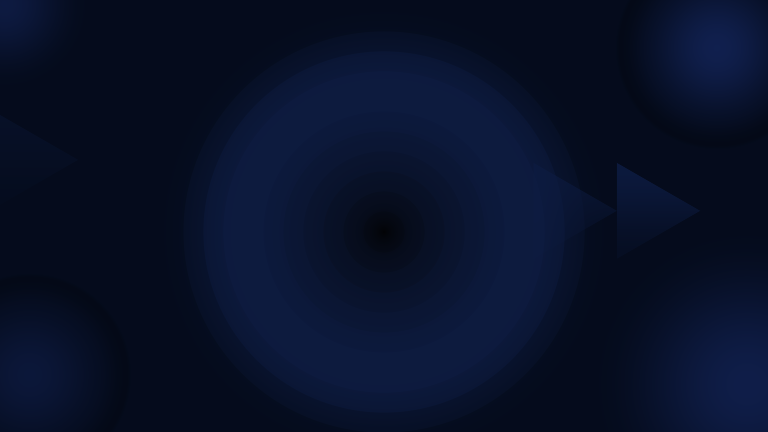
Reproduce this background procedurally as a Shadertoy shader.

```glsl
const vec3 NIGHT = vec3(0.018, 0.044, 0.110);
const vec3 VOID_BLACK = vec3(0.008, 0.010, 0.016);
const vec3 HALO_BLUE = vec3(0.050, 0.104, 0.245);
const vec3 ORB_BLUE = vec3(0.066, 0.128, 0.315);
const vec3 ARROW_BLUE = vec3(0.050, 0.108, 0.260);

const vec2 HALO_CENTRE = vec2(0.889, 0.463);
const float HALO_FADE_START = 0.36;
const float HALO_RADIUS = 0.52;
const float HOLE_RADIUS = 0.30;
const float HOLE_CURVE = 0.65;
const float RING_STEP = 0.0463;
const float RING_STRENGTH = 0.55;

const float ARROW_LENGTH = 0.193;
const float ARROW_HALF_HEIGHT = 0.111;
const vec2 ARROW_TIP = vec2(1.428, 0.512);
const vec2 FAINT_ARROW_TIP = vec2(0.181, 0.630);

// Radius pulled towards concentric steps, with softened step edges
float steppedRadius(float r, float pixel) {
    float t = r / RING_STEP;
    float soft = max(0.06, pixel / RING_STEP);
    float stepped = floor(t) - 0.5 + smoothstep(0.0, soft, fract(t));
    float amount = RING_STRENGTH * smoothstep(0.0, 2.0 * RING_STEP, r);
    return mix(r, stepped * RING_STEP + 0.5 * RING_STEP, amount);
}

// Large halo with a dark hole in its middle
vec3 addHalo(vec3 color, vec2 p, float pixel) {
    float r = steppedRadius(length(p - HALO_CENTRE), pixel);
    float rise = pow(clamp(r / HOLE_RADIUS, 0.0, 1.0), HOLE_CURVE);
    vec3 halo = mix(VOID_BLACK, HALO_BLUE, rise);
    return mix(halo, color, smoothstep(HALO_FADE_START, HALO_RADIUS, r));
}

// Soft orb with an optional darker rim
vec3 addOrb(vec3 color, vec2 p, vec2 centre, float radius, float glow, float rim) {
    float d = length(p - centre) / radius;
    float rimMask = smoothstep(0.7, 0.97, d) * (1.0 - smoothstep(0.98, 1.03, d));
    color *= 1.0 - rim * rimMask;
    return mix(color, ORB_BLUE, glow * (1.0 - smoothstep(0.0, 1.0, d)));
}

// Right-pointing triangle, fading downwards
vec3 addArrow(vec3 color, vec2 p, vec2 tip, float opacity, float pixel) {
    vec2 q = tip - p;
    vec2 normal = normalize(vec2(-ARROW_HALF_HEIGHT, ARROW_LENGTH));
    float d = max(q.x - ARROW_LENGTH, dot(vec2(q.x, abs(q.y)), normal));
    float mask = 1.0 - smoothstep(-0.5 * pixel, 0.5 * pixel, d);
    float fade = mix(1.0, 0.2, smoothstep(-ARROW_HALF_HEIGHT, ARROW_HALF_HEIGHT, q.y));
    return mix(color, ARROW_BLUE, mask * fade * opacity);
}

void mainImage(out vec4 fragColor, in vec2 fragCoord) {
    float pixel = 1.0 / iResolution.y;
    vec2 p = fragCoord * pixel;

    vec3 color = addHalo(NIGHT, p, pixel);

    // Corner orbs
    color = addOrb(color, p, vec2(1.660, 0.889), 0.230, 0.95, 0.18);
    color = addOrb(color, p, vec2(0.010, 0.990), 0.200, 0.70, 0.0);
    color = addOrb(color, p, vec2(0.069, 0.132), 0.230, 0.55, 0.18);
    color = addOrb(color, p, vec2(1.730, 0.110), 0.365, 0.85, 0.0);

    // Arrow pair, then the faint one
    for (int i = 0; i < 2; i++) {
        vec2 tip = ARROW_TIP + vec2(float(i) * ARROW_LENGTH, 0.0);
        color = addArrow(color, p, tip, 0.60 + 0.25 * float(i), pixel);
    }
    color = addArrow(color, p, FAINT_ARROW_TIP, 0.28, pixel);

    fragColor = vec4(color, 1.0);
}
```
